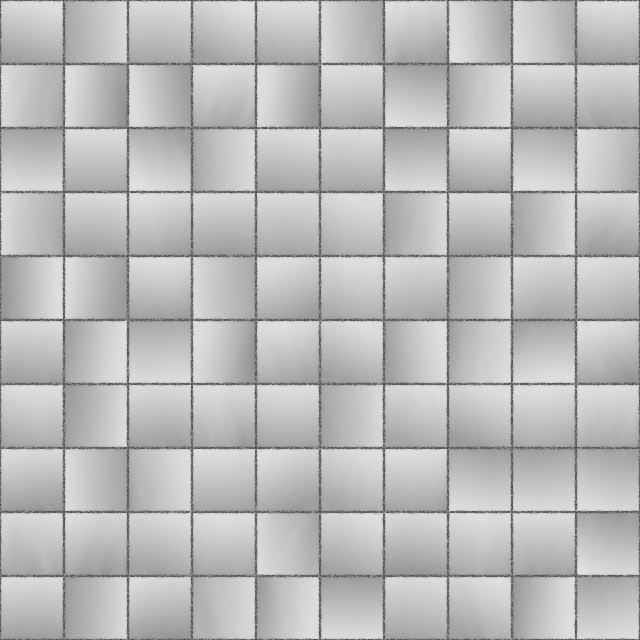
Give the GLSL for this texture, as a WebGL 1 fragment shader.

```glsl
precision highp float;
// Ten by ten grey satin tiles with turned gradients, soft slanted streaks and rough dark grout.
uniform vec2 u_resolution;

vec2 hash2(vec2 p) {
  vec3 q = fract(p.xyx * vec3(0.1031, 0.1030, 0.0973));
  q += dot(q, q.yzx + 33.33);
  return fract((q.xx + q.yz) * q.zy);
}

// Distance to the nearest scattered point
float cellular(vec2 p) {
  vec2 cell = floor(p), f = fract(p);
  float nearest = 2.0;
  for (int j = -1; j <= 1; j++) {
    for (int i = -1; i <= 1; i++) {
      vec2 offset = vec2(float(i), float(j));
      vec2 d = offset + hash2(cell + offset) - f;
      nearest = min(nearest, dot(d, d));
    }
  }
  return sqrt(nearest);
}

// Soft slanted folds from sines, with a few crisper rays from stretched cells
float streaks(vec2 p, vec2 seed) {
  float lean = (seed.x - 0.5) * 0.9;
  float x = p.x + lean * p.y + 0.05 * sin(3.0 * p.y + 6.28 * seed.y);
  float folds = sin(9.0 * x + 20.0 * seed.x)
    + 0.6 * sin(17.0 * x - 5.0 * p.y + 31.0 * seed.y)
    + 0.35 * sin(31.0 * x + 6.0 * p.y + 47.0 * seed.x);
  float rays = cellular(vec2(4.0 * x, 0.9 * p.y) + floor(90.0 * seed)) - 0.45;
  return 0.4 * folds * (0.6 + 0.4 * sin(4.0 * p.y + 9.0 * seed.y)) + 1.1 * rays;
}

float tileShade(vec2 p, vec2 id) {
  vec2 pick = hash2(id + 3.0), seed = hash2(id + 57.0), vary = hash2(id + 111.0);

  // Dark side: mostly below, sometimes left or right, seldom above
  float turn = pick.x < 0.55 ? 0.0 : pick.x < 0.75 ? 1.0 : pick.x < 0.92 ? 3.0 : 2.0;
  float angle = 1.5708 * turn + 0.5 * (pick.y - 0.5);
  vec2 toDark = -vec2(sin(angle), cos(angle));
  float streak = streaks(p, seed);
  float t = dot(p - 0.5, toDark) + 0.5 + 0.07 * streak;
  t = clamp(t + 0.08 * sin(3.0 * p.x + 6.28 * seed.y), 0.0, 1.0);

  float shade = mix(0.87, 0.60 + 0.06 * vary.x, pow(t, 1.15));
  return shade + streak * (0.015 + 0.035 * vary.y) * (0.4 + 0.6 * t);
}

void main() {
  vec2 uv = gl_FragCoord.xy / u_resolution;
  vec2 grid = uv * 10.0;
  vec2 id = floor(grid), p = fract(grid);
  float pixel = 10.0 / min(u_resolution.x, u_resolution.y);
  float speckle = cellular(uv * 260.0);

  // Tile face with faint grain
  float tile = tileShade(p, id) + 0.02 * (speckle - 0.45);

  // Grout on the cell borders, slightly ragged
  vec2 border = min(p, 1.0 - p);
  float edge = min(border.x, border.y) + 0.008 * (speckle - 0.45)
    + 0.002 * sin(23.0 * (grid.x + grid.y));
  float face = smoothstep(0.018 - 0.6 * pixel, 0.018 + 0.6 * pixel, edge);
  float grout = 0.30 + 0.28 * speckle + 0.08 * (hash2(floor(uv * 400.0)).x - 0.5);

  // Thin shadow where the tile meets the grout
  tile -= 0.04 * (1.0 - smoothstep(0.018, 0.05, edge));
  gl_FragColor = vec4(vec3(mix(grout, tile, face)), 1.0);
}
```
